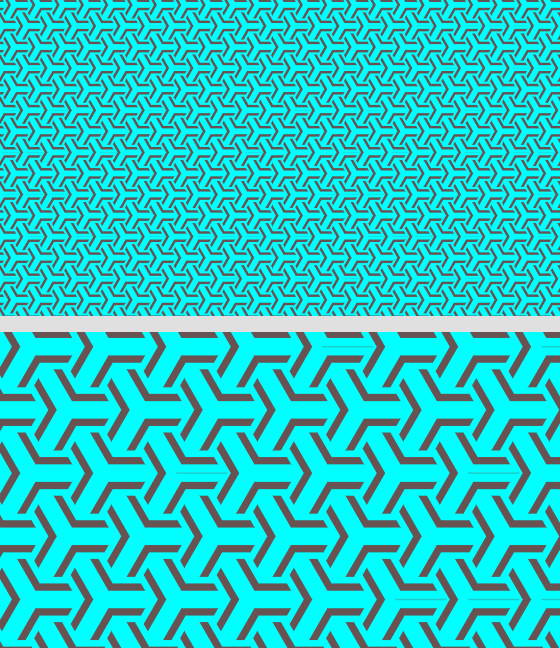
Top, the full canvas; bottom, a detail of the centre.
Reproduce this pattern procedurally as a WebGL 1 fragment shader.

```glsl
precision highp float;

// Interlocking three-armed tripods on a triangular lattice, 15 rows high.
// Each tripod is folded into one 60 degree wedge, where its three chevrons
// become a single slant-ended bar. Faint hairlines mark some alternate rows.

uniform vec2 u_resolution;

const float ROWS = 15.0;                    // lattice rows over the height
const vec2  ORIGIN = vec2(0.6613, 0.5845);  // a tripod centre, in heights
const float ARM_HALF_WIDTH = 0.12;          // lengths below: centre spacing = 1
const float BAR_WIDTH = 0.10;
const float END_GAP = 0.09;                 // from bar end to next chevron
const float SEAM_WIDTH = 0.02;
const float SEAM_LENGTH = 0.70;
const float SEAM_OPACITY = 0.3;
const float SEAM_CHANCE = 0.4;
const vec3  FIELD_COLOR = vec3(0.0, 1.0, 1.0);
const vec3  BAR_COLOR = vec3(0.41, 0.32, 0.32);

const float SIN60 = 0.8660254;

float hash(vec2 cell) {
  return fract(sin(dot(cell, vec2(127.1, 311.7))) * 4375.85);
}

// Fold the plane into the wedge from 0 to 60 degrees (three mirror lines).
vec2 foldTripod(vec2 q) {
  q.y = abs(q.y);
  vec2 normal = vec2(SIN60, -0.5);
  q -= 2.0 * min(dot(q, normal), 0.0) * normal;
  q.y = abs(q.y);
  return q;
}

// Distance to the chevrons around one tripod.
float chevrons(vec2 q) {
  q = foldTripod(q);
  float bar = abs(q.y - ARM_HALF_WIDTH - 0.5 * BAR_WIDTH) - 0.5 * BAR_WIDTH;
  float reach = SIN60 - ARM_HALF_WIDTH - BAR_WIDTH - END_GAP;
  float slantEnd = dot(q, vec2(SIN60, 0.5)) - reach;
  return max(bar, slantEnd);
}

// Box-filtered coverage of a hairline along the right-hand arm.
float seam(vec2 q, float pixel) {
  float across = clamp((0.5 * (SEAM_WIDTH + pixel) - abs(q.y)) / pixel,
                       0.0, min(1.0, SEAM_WIDTH / pixel));
  float along = abs(q.x - 0.5 * SEAM_LENGTH) - 0.5 * SEAM_LENGTH;
  return across * clamp(0.5 - along / pixel, 0.0, 1.0);
}

void main() {
  float scale = ROWS * SIN60;
  float pixel = scale / u_resolution.y;
  vec2 p = (gl_FragCoord.xy / u_resolution.y - ORIGIN) * scale;

  // Nearest lattice cell in skewed coordinates.
  float row = p.y / SIN60;
  vec2 base = floor(vec2(p.x - 0.5 * row, row) + 0.5);

  float dist = 1.0;
  float seamCover = 0.0;
  for (int j = -1; j <= 1; j++) {
    for (int i = -1; i <= 1; i++) {
      vec2 cell = base + vec2(float(i), float(j));
      vec2 q = p - vec2(cell.x + 0.5 * cell.y, cell.y * SIN60);
      dist = min(dist, chevrons(q));
      float marked = mod(cell.y, 2.0) * step(hash(cell), SEAM_CHANCE);
      seamCover = max(seamCover, marked * seam(q, pixel));
    }
  }

  float barCover = clamp(0.5 - dist / pixel, 0.0, 1.0);
  float ink = max(barCover, SEAM_OPACITY * seamCover);
  gl_FragColor = vec4(mix(FIELD_COLOR, BAR_COLOR, ink), 1.0);
}
```
